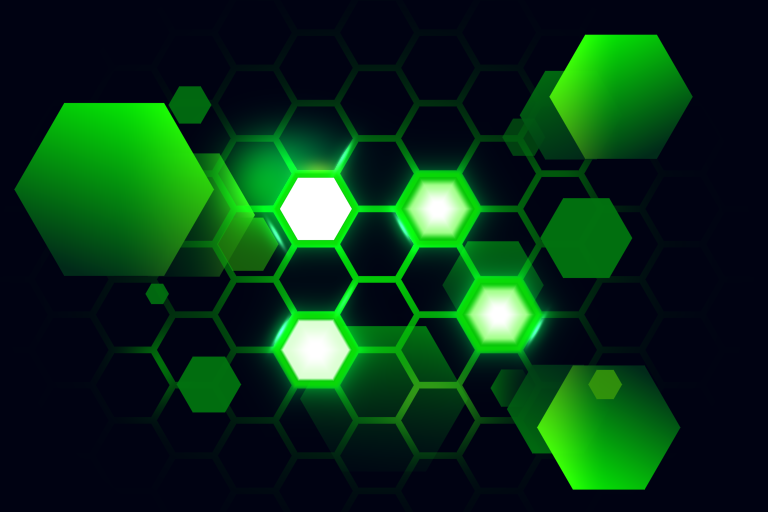
This background is drawn by a Shadertoy shader. Its source:

```glsl
const vec3 NIGHT = vec3(0.0, 0.006, 0.07);
const vec3 DEEP = vec3(0.005, 0.17, 0.10);
const vec3 LEAF = vec3(0.005, 0.45, 0.06);
const vec3 LIME = vec3(0.02, 0.95, 0.01);
const vec3 OLIVE = vec3(0.22, 0.60, 0.04);
const vec3 WALL = vec3(0.01, 0.78, 0.02);
const vec3 RING = vec3(0.04, 0.86, 0.01);
const vec3 HALO = vec3(0.0, 0.75, 0.22);
const vec3 PALE = vec3(0.62, 1.0, 0.52);
const vec3 SPARK = vec3(0.45, 1.0, 0.75);

const float PITCH = 0.1377;                  // distance between cell centres
const float WALL_HALF = 0.0065;
const float LIT_RADIUS = 0.0703;
const float HALO_REACH = 0.022;
const vec2 GRID_ORIGIN = vec2(0.617, 0.592); // centre of the first lit cell
const vec2 HEX_AXIS = vec2(0.8660254, 0.5);

// Lit cells: column, row, softness
const vec3 LIT[4] = vec3[4](vec3(0.0, 0.0, 0.0), vec3(2.0, 0.0, 1.0),
                            vec3(3.0, 1.5, 1.0), vec3(0.0, 2.0, 0.35));

float pixel;

// Signed distance to a flat-topped hexagon
float hexDist(vec2 q, float radius) {
    q = abs(q);
    return max(q.y, dot(q, HEX_AXIS)) - radius * HEX_AXIS.x;
}

float cover(float d) {
    return 1.0 - smoothstep(-0.7 * pixel, 0.7 * pixel, d);
}

float spot(vec2 q, vec2 size) {
    q /= size;
    return exp(-dot(q, q));
}

// Hexagon shaded from low to high along dir, opacity.x to opacity.y;
// warm tints the right (+) or left (-) tip
void panel(inout vec3 col, vec2 p, vec2 centre, float radius, vec3 low, vec3 high,
           vec2 dir, vec2 opacity, float warm) {
    vec2 q = (p - centre) / radius;
    float t = clamp(0.5 + 0.55 * dot(q, dir), 0.0, 1.0);
    vec3 tint = mix(low, high, t);
    float tip = smoothstep(0.0, 1.0, q.x * sign(warm)) * abs(warm);
    tint += vec3(0.4, 0.25, 0.02) * tip;
    col = mix(col, tint, cover(hexDist(p - centre, radius)) * mix(opacity.x, opacity.y, t));
}

void flatPanel(inout vec3 col, vec2 p, vec2 centre, float radius, vec3 tint, float opacity) {
    panel(col, p, centre, radius, tint, tint, vec2(0.0), vec2(opacity), 0.0);
}

// Honeycomb wall coverage
float honeycomb(vec2 q) {
    vec2 s = vec2(2.0 * HEX_AXIS.x, 1.0) * PITCH;
    vec2 a = mod(q + 0.5 * s, s) - 0.5 * s;
    vec2 b = mod(q, s) - 0.5 * s;
    vec2 cell = dot(a, a) < dot(b, b) ? a : b;
    return cover(-hexDist(cell, PITCH * 0.5 / HEX_AXIS.x) - WALL_HALF);
}

// Thin glint along a slanted wall
vec3 glint(vec2 p, vec2 centre, float lean, float power) {
    vec2 q = p - centre, along = vec2(0.5 * lean, HEX_AXIS.x);
    vec2 local = vec2(dot(q, vec2(along.y, -along.x)), dot(q, along));
    return power * (SPARK * spot(local, vec2(0.004, 0.026)) + 0.35 * HALO * spot(local, vec2(0.018, 0.04)));
}

void mainImage(out vec4 fragColor, in vec2 fragCoord) {
    pixel = 1.0 / iResolution.y;
    vec2 p = (fragCoord - 0.5 * iResolution.xy) * pixel + vec2(0.75, 0.5);
    vec3 col = NIGHT;

    // Translucent panels behind the honeycomb
    panel(col, p, vec2(0.359, 0.580), 0.139, DEEP, LEAF, vec2(0.9, 0.4), vec2(0.2, 0.95), 0.5);
    flatPanel(col, p, vec2(0.484, 0.523), 0.060, vec3(0.12, 0.48, 0.04), 0.75);
    panel(col, p, vec2(0.963, 0.443), 0.099, DEEP, LEAF, vec2(0.0, 1.0), vec2(0.5, 0.85), 0.0);
    panel(col, p, vec2(0.750, 0.221), 0.164, DEEP, LEAF, vec2(0.1, 1.0), vec2(0.15, 1.0), 0.0);

    // Honeycomb, fading away from the middle
    float fade = spot(p - vec2(0.735, 0.485), vec2(0.32, 0.265));
    fade += 0.45 * spot(p - vec2(0.310, 0.285), vec2(0.06, 0.07));
    fade += 0.25 * spot(p - vec2(1.100, 0.655), vec2(0.09));
    float low = spot(p - vec2(0.840, 0.215), vec2(0.11, 0.08));
    vec3 wallTint = mix(WALL, vec3(0.26, 0.66, 0.10), low);
    col = mix(col, wallTint, honeycomb(p - GRID_ORIGIN) * min(fade + 0.5 * low, 1.0));

    // Loose glows beside the first lit cell
    col += vec3(0.0, 0.55, 0.04) * spot(p - vec2(0.510, 0.635), vec2(0.075));
    col += vec3(0.0, 0.30, 0.12) * spot(p - vec2(0.575, 0.700), vec2(0.10, 0.06));
    col += vec3(0.35, 0.25, 0.0) * spot(p - vec2(0.622, 0.665), vec2(0.035, 0.02));

    // Lit cells: halo, ring, face
    for (int i = 0; i < 4; i++) {
        vec2 centre = GRID_ORIGIN + vec2(LIT[i].x * HEX_AXIS.x, -LIT[i].y) * PITCH;
        float soft = LIT[i].z;
        float d = hexDist(p - centre, LIT_RADIUS);
        col += 0.42 * HALO * exp(-max(d - 0.012, 0.0) / HALO_REACH);
        col = mix(col, RING, 0.85 * (1.0 - smoothstep(0.006, 0.017, d)));
        float blur = 0.007 * soft + 0.7 * pixel;
        float face = 1.0 - smoothstep(-blur, blur, d + 0.008 * soft);
        vec3 light = mix(vec3(1.0), PALE, soft * smoothstep(-0.05, -0.008, d));
        col = mix(col, light, face);
    }

    // Glints
    col += glint(p, vec2(0.540, 0.541), -1.0, 0.8);
    col += glint(p, vec2(0.787, 0.555), -1.0, 0.8);
    col += glint(p, vec2(0.549, 0.352), 1.0, 1.0);
    col += glint(p, vec2(0.670, 0.693), 1.0, 0.7);
    col += glint(p, vec2(1.047, 0.355), 1.0, 0.8);
    col += glint(p, vec2(0.674, 0.414), 1.0, 0.4);

    // Front panels: left, upper right, lower right
    flatPanel(col, p, vec2(0.371, 0.795), 0.042, LEAF, 0.9);
    panel(col, p, vec2(0.223, 0.630), 0.195, DEEP, LIME, vec2(0.35, 0.94), vec2(0.97), 0.4);
    flatPanel(col, p, vec2(0.307, 0.426), 0.023, LEAF, 0.9);
    flatPanel(col, p, vec2(0.408, 0.249), 0.063, LEAF, 0.95);
    flatPanel(col, p, vec2(1.023, 0.732), 0.042, LEAF, 0.55);
    panel(col, p, vec2(1.115, 0.775), 0.100, DEEP, LEAF, vec2(-0.4, 0.9), vec2(0.9), 0.0);
    panel(col, p, vec2(1.213, 0.811), 0.140, DEEP, LIME, vec2(-0.45, 0.9), vec2(0.97), -0.7);
    flatPanel(col, p, vec2(1.145, 0.535), 0.090, LEAF, 0.97);
    panel(col, p, vec2(1.000, 0.242), 0.042, DEEP, LEAF, vec2(-1.0, 0.0), vec2(0.3, 0.8), 0.0);
    panel(col, p, vec2(1.090, 0.201), 0.100, DEEP, LEAF, vec2(-0.5, -0.85), vec2(0.9), 0.0);
    panel(col, p, vec2(1.189, 0.165), 0.140, DEEP, LIME, vec2(-0.5, -0.85), vec2(0.97), -0.7);
    flatPanel(col, p, vec2(1.182, 0.249), 0.033, OLIVE, 0.85);

    fragColor = vec4(clamp(col, 0.0, 1.0), 1.0);
}
```
